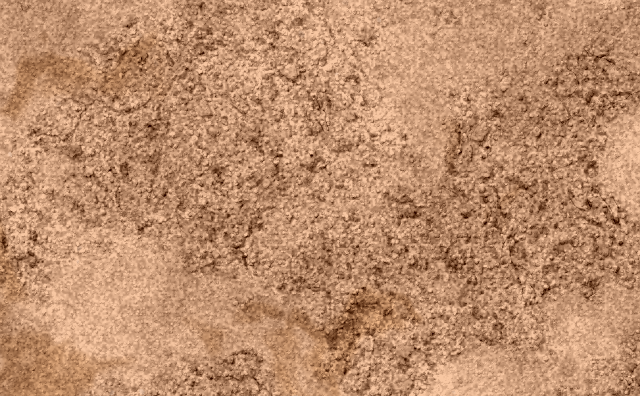
A WebGL 1 fragment shader for this texture:

```glsl
precision highp float;
// Dry sandy soil: smooth dusty areas, damp stains, gritty ridges, small stones and cracks.
uniform vec2 u_resolution;

vec2 hash2(vec2 cell) {
  vec3 q = fract(cell.xyx * vec3(0.1031, 0.1030, 0.0973));
  q += dot(q, q.yzx + 33.33);
  return fract((q.xx + q.yz) * q.zy);
}

// Smooth cellular noise: a weighted blend of random values at scattered points.
float blobs(vec2 p) {
  vec2 cell = floor(p);
  float total = 0.0, weights = 0.0;
  for (int y = -1; y <= 1; y++) {
    for (int x = -1; x <= 1; x++) {
      vec2 c = cell + vec2(float(x), float(y));
      vec2 o = p - c - 0.2 - 0.6 * hash2(c);
      float w = max(0.0, 1.0 - dot(o, o) / 1.44);
      w *= w * w;
      total += w * hash2(c + 71.0).x;
      weights += w;
    }
  }
  return total / max(weights, 0.0001);
}

float layers(vec2 p) {
  float sum = 0.0, amp = 0.5;
  for (int i = 0; i < 4; i++) {
    sum += amp * blobs(p);
    p = mat2(1.6, 1.2, -1.2, 1.6) * p + 13.7;
    amp *= 0.5;
  }
  return sum / 0.9375;
}

// Scattered lumps lit from above: x = light, y = cover, z = thrown shadow.
vec3 grains(vec2 p, float scale, float fill) {
  p *= scale;
  float blur = max(0.06, scale / u_resolution.y);
  vec2 cell = floor(p);
  vec3 result = vec3(0.0);
  for (int y = -1; y <= 1; y++) {
    for (int x = -1; x <= 1; x++) {
      vec2 c = cell + vec2(float(x), float(y));
      vec2 rnd = hash2(c + scale);
      vec2 o = p - c - 0.2 - 0.6 * hash2(c + 5.0 * scale);
      float present = smoothstep(0.0, 0.06, fill - rnd.x);
      float angle = atan(o.y, o.x + 0.0001);
      float bumps = sin(angle * 2.0 + rnd.y * 40.0) + 0.6 * sin(angle * 5.0 + rnd.y * 90.0);
      float r = mix(0.2, 0.48, rnd.y * rnd.y) * (1.0 + 0.17 * bumps);
      float cover = present * (1.0 - smoothstep(r - blur * 0.5, r + blur * 0.5, length(o)));
      float shadowDist = length(o + vec2(-0.25, 0.45) * r);
      float shadow = present * (1.0 - smoothstep(r * 0.8, r * 1.15 + blur * 0.5, shadowDist));
      float light = 0.25 + 0.7 * dot(o, vec2(-0.4, 0.9)) / r + 0.8 * (hash2(c + 31.0).y - 0.5);
      result.x = mix(result.x, light, cover);
      result.y = max(result.y, cover);
      result.z = max(result.z, shadow);
    }
  }
  result.z *= 1.0 - result.y;
  return result;
}

float settle(float tone, vec3 grain, float relief, float depth) {
  return tone + relief * grain.x * grain.y - depth * grain.z;
}

void main() {
  vec2 p = gl_FragCoord.xy / u_resolution.y;
  vec2 warp = vec2(layers(p * 4.0), layers(p * 4.0 + 17.0)) - 0.5;

  // Broad areas
  float broad = layers(p * 3.0 + warp * 1.5 + 3.0);
  float rough = smoothstep(0.42, 0.62, layers(p * 3.6 + warp * 2.4 + 40.0));
  float damp = smoothstep(0.61, 0.7, layers(p * 3.3 + warp * 1.5 + 9.0));
  float tone = 0.88 + 0.85 * (broad - 0.5) - 0.12 * rough - 0.24 * damp;
  tone += 0.4 * (layers(p * 14.0 + 25.0) - 0.5);

  // Cracks and pits in the crumbled ground
  float ridge = abs(layers(p * 13.0 + warp * 3.0) - 0.5);
  float broken = rough * smoothstep(0.5, 0.62, layers(p * 9.0 + 60.0));
  tone -= 0.5 * broken * (1.0 - smoothstep(0.0, 0.035, ridge));
  tone -= (0.08 + 0.4 * rough) * smoothstep(0.64, 0.85, blobs(p * 72.0 + warp * 9.0));

  // Sand, grit, crumbs and stones, from fine to coarse
  tone += (0.6 + 0.3 * rough) * (blobs(p * 190.0) - 0.5);
  tone = settle(tone, grains(p, 125.0, 0.6), 0.27, 0.27);
  tone = settle(tone, grains(p, 78.0, 0.05 + 0.55 * rough), 0.31, 0.45);
  tone = settle(tone, grains(p, 43.0, 0.03 + 0.17 * rough), 0.28, 0.5);
  vec3 stone = grains(p, 20.0, 0.03 + 0.09 * rough);
  tone = mix(tone, 0.68 + 0.65 * (tone - 0.68), stone.y);
  tone = settle(tone, stone, 0.25, 0.55);

  // Earth colours
  vec3 darkEarth = vec3(0.43, 0.26, 0.15);
  vec3 paleSand = vec3(0.89, 0.70, 0.56);
  vec3 color = mix(darkEarth, paleSand, clamp(tone, -0.6, 1.18));
  color *= mix(vec3(1.0), vec3(0.98, 0.94, 0.86), damp);

  // Rare pale chips
  float chip = grains(p + 7.0, 52.0, 0.03).y * smoothstep(0.52, 0.58, broad);
  color = mix(color, vec3(0.88, 0.79, 0.74), 0.6 * chip);
  gl_FragColor = vec4(clamp(color, 0.0, 1.0), 1.0);
}
```
